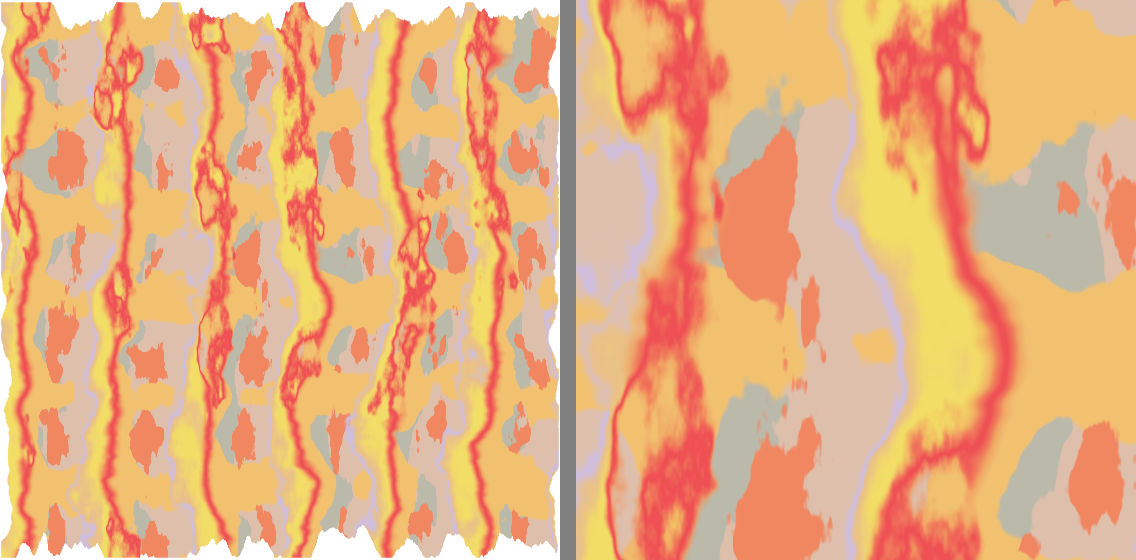
Left, the full canvas; right, a detail of the centre.
Reproduce this texture procedurally as a WebGL 2 fragment shader.

```glsl
#version 300 es
precision highp float;

uniform vec2 u_resolution;
out vec4 fragColor;

const float CELLS = 6.0;
const float PHASE = 0.3;
const float TAU = 6.28319;

const vec3 TAN = vec3(0.945, 0.757, 0.44);
const vec3 BEIGE = vec3(0.87, 0.75, 0.675);
const vec3 SAGE = vec3(0.735, 0.725, 0.665);
const vec3 CORAL = vec3(0.945, 0.53, 0.38);
const vec3 YELLOW = vec3(0.95, 0.865, 0.40);
const vec3 LAVENDER = vec3(0.805, 0.74, 0.875);
const vec3 ORANGE = vec3(0.945, 0.59, 0.37);
const vec3 RED = vec3(0.94, 0.40, 0.345);
const vec3 CRIMSON = vec3(0.935, 0.315, 0.33);

float hash(vec2 p) {
  return fract(sin(dot(p, vec2(127.1, 311.7))) * 43758.55);
}

float valueNoise(vec2 p) {
  vec2 i = floor(p), f = fract(p);
  f = f * f * (3.0 - 2.0 * f);
  float low = mix(hash(i), hash(i + vec2(1, 0)), f.x);
  float high = mix(hash(i + vec2(0, 1)), hash(i + vec2(1, 1)), f.x);
  return mix(low, high, f.y);
}

// Layered noise centred on zero
float fbm(vec2 p) {
  float sum = 0.0, amplitude = 0.5;
  for (int i = 0; i < 5; i++) {
    sum += amplitude * (valueNoise(p) - 0.5);
    p = p * 2.03 + vec2(17.3, 9.1);
    amplitude *= 0.5;
  }
  return sum;
}

float cover(float field, float softness) {
  return smoothstep(-softness, softness, field);
}

// Hard-edged patches in a warped grid; a is patch coverage
vec4 patchLayer(vec2 p, float column) {
  float row = CELLS * p.y - PHASE + 0.5 * fbm(p * 5.0 + 31.0);
  float span = smoothstep(0.08, 0.3, column) * (1.0 - smoothstep(0.8, 0.95, column));
  float field = 0.6 * cos(TAU * row) + 2.2 * fbm(p * vec2(18.0, 10.0) + 3.0) + span - 0.75;
  float inside = cover(field, 0.05);

  float sageEdge = 0.34 - column - 0.6 * fbm(p * vec2(30.0, 10.0) + 53.0);
  vec3 fill = mix(BEIGE, SAGE, cover(sageEdge, 0.008));
  vec3 color = mix(TAN, fill, inside);

  float across = column - 0.43 + 0.6 * fbm(p * 6.0 + 71.0);
  float along = fract(row + 0.5) - 0.5;
  float blob = 0.72 - length(vec2(across / 0.14, along / 0.34));
  blob += 3.0 * fbm(p * vec2(42.0, 15.0) + 11.0);
  return vec4(mix(color, CORAL, cover(blob, 0.06) * cover(field + 0.2, 0.05)), inside);
}

// Signed distance to the nearest streak, flattened into mottled blobs
float streakField(vec2 p, float offset) {
  float mottle = 0.5 * fbm(p * vec2(38.0, 16.0) + 23.0);
  float blob = smoothstep(0.02, 0.15, fbm(p * vec2(13.0, 6.0) + 41.0));
  blob *= 1.0 - smoothstep(0.1, 0.35, abs(offset));
  return mix(offset, mottle, blob);
}

// Yellow flank with a lavender rim on the left of each streak
vec3 addFlank(vec3 base, vec2 p, float streak, float inside) {
  float d = streak + 0.6 * fbm(p * vec2(22.0, 9.0) + 61.0);
  float left = 1.0 - smoothstep(-0.02, 0.02, streak);
  vec3 color = mix(base, mix(BEIGE, TAN, 0.6), left * smoothstep(-0.28, -0.22, d));
  color = mix(color, YELLOW, left * smoothstep(-0.24, -0.1, d));
  float rim = exp(-pow((d + 0.28) / 0.026, 2.0));
  return mix(color, LAVENDER, left * rim * mix(0.6, 0.95, inside));
}

vec3 addStreak(vec3 base, float streak) {
  float d = abs(streak);
  vec3 color = mix(base, ORANGE, 0.9 * (1.0 - smoothstep(0.03, 0.1, d)));
  color = mix(color, RED, 1.0 - smoothstep(0.015, 0.06, d));
  return mix(color, CRIMSON, 1.0 - smoothstep(0.004, 0.025, d));
}

// Ragged white margin
float tornMargin(vec2 p) {
  vec2 edge = min(p, 1.0 - p);
  float bite = 0.004 + 0.14 * max(fbm(p * vec2(26.0, 4.0) + 83.0) + 0.08, 0.0);
  float nibble = 0.002 + 0.05 * max(fbm(p * vec2(5.0, 15.0) + 97.0) + 0.08, 0.0);
  return max(cover(bite - edge.y, 0.0015), cover(nibble - edge.x, 0.0015));
}

void main() {
  vec2 p = gl_FragCoord.xy / u_resolution;
  float phase = CELLS * p.x - PHASE + 0.7 * fbm(p * vec2(5.0, 7.0) + 5.0);
  float offset = phase - floor(phase + 0.6);

  vec4 patches = patchLayer(p, fract(phase));
  float streak = streakField(p, offset);
  vec3 color = addFlank(patches.rgb, p, streak, patches.a);
  color = addStreak(color, streak);
  fragColor = vec4(mix(color, vec3(1.0), tornMargin(p)), 1.0);
}
```
